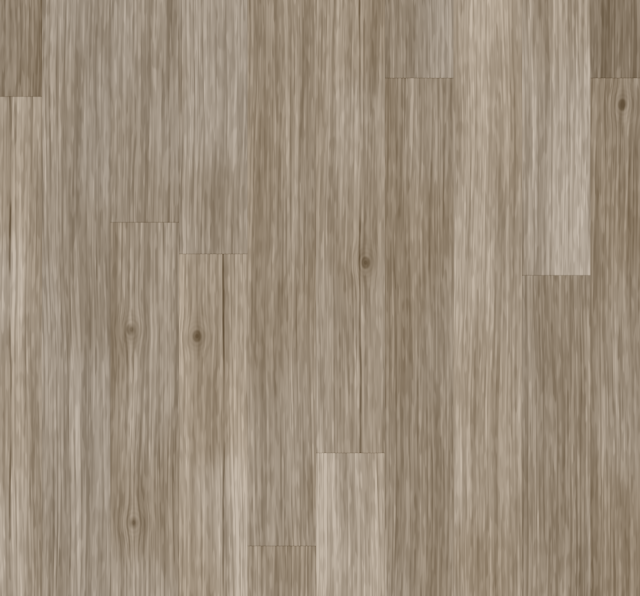
Reproduce this texture procedurally as a Shadertoy shader.

```glsl
// Per column: joint height, tone below, tone above, crack offset (negative: below the joint)
const vec4 PLANKS[10] = vec4[10](
    vec4(0.838, 0.16, -0.32, -0.54), vec4(-1.0, 0.0, -0.05, 0.0),
    vec4(0.627, -0.10, -0.06, 0.0), vec4(0.574, 0.22, 0.03, -0.65),
    vec4(0.084, -0.05, -0.10, 0.0), vec4(0.240, 0.18, 0.06, 0.64),
    vec4(0.869, -0.12, -0.06, 0.0), vec4(-1.0, 0.0, 0.18, 0.0),
    vec4(0.538, -0.08, 0.18, 0.0), vec4(0.869, -0.10, -0.32, 0.0));

vec2 hash22(vec2 p) {
    vec3 q = fract(p.xyx * vec3(0.1031, 0.1030, 0.0973));
    q += dot(q, q.yzx + 33.33);
    return fract((q.xx + q.yz) * q.zy);
}

// Smooth cellular noise, centred on zero
float cells(vec2 p) {
    vec2 base = floor(p), f = p - base;
    float sum = 0.0, total = 0.0;
    for (int j = -1; j <= 1; j++)
    for (int i = -1; i <= 1; i++) {
        vec2 offset = vec2(i, j);
        vec2 h = hash22(base + offset);
        vec2 d = offset + h - f;
        float w = exp(-6.0 * dot(d, d));
        sum += w * fract(h.x * 7.0 + h.y * 13.0);
        total += w;
    }
    return sum / total - 0.5;
}

vec3 wood(vec2 uv) {
    // Plank layout: x and y both measured in plank widths
    float x = uv.x * 9.33 + 0.39;
    float column = floor(x);
    vec4 plank = PLANKS[int(clamp(column, 0.0, 9.0))];
    float above = step(plank.x, uv.y);
    float tone = mix(plank.y, plank.z, above);
    vec2 seed = hash22(vec2(column * 3.0 + 5.0, above * 9.0 + 2.0));
    vec2 p = vec2(x - column, uv.y * 8.7);

    // Sparse knots that push the grain aside
    float slot = floor(p.y / 2.9);
    vec2 knotHash = hash22(vec2(column + 31.0, slot + 7.0 + above * 40.0));
    vec2 knotPos = vec2(0.25 + 0.5 * knotHash.y, (slot + 0.3 + 0.4 * knotHash.y) * 2.9);
    vec2 k = (p - knotPos) * vec2(1.0, 0.75);
    float hasKnot = step(knotHash.x, 0.24);
    float knotDist = length(k);
    float bend = hasKnot * exp(-dot(k, k) * 30.0);

    // Nearly straight grain coordinate
    vec2 g = p;
    g.x += 0.018 * sin(p.y * 0.8 + seed.x * 20.0) + 0.005 * sin(p.y * 2.3 + seed.y * 30.0);
    g.x -= 0.5 * bend * k.x;
    vec2 shift = seed * 60.0;

    // Stains, broad streaks, then long and short fibres
    float stain = cells(g * vec2(1.3, 0.6) + shift);
    float broad = cells(g * vec2(6.0, 0.12) + shift.yx);
    float medium = cells(g * vec2(17.0, 0.22) + shift);
    float fibre = cells(g * vec2(40.0, 0.8) + shift.yx);
    float fleck = cells(g * vec2(36.0, 5.0) + shift + 80.0);
    float t = tone + 0.36 * stain + broad * (0.22 + 1.3 * max(tone, 0.0));
    t += 0.30 * medium + 0.55 * fibre + 0.36 * fleck;

    // Nested arches of the growth rings, drawn as thin dark lines
    float arch = length(vec2(g.x - 0.3 - 0.4 * seed.y, 0.09));
    float phase = 110.0 * arch + 5.0 * p.y * (seed.x - 0.5) + 3.0 * stain + 2.5 * medium;
    float rings = smoothstep(0.1, 1.0, sin(phase)) - 0.35;
    t -= 0.24 * rings * smoothstep(-0.25, 0.25, broad + fleck * 0.5);

    // Knot core and its halo
    float core = smoothstep(0.07, 0.03, knotDist + 0.03 * medium);
    t -= hasKnot * (0.5 * core + 0.35 * exp(-knotDist * 11.0) * (1.0 + 0.4 * sin(knotDist * 130.0)));

    // Long drying crack
    float crackSide = step(0.0, plank.w);
    float hasCrack = step(0.01, abs(plank.w)) * (1.0 - abs(crackSide - above));
    float wobble = 0.008 * sin(p.y * 1.7) + 0.003 * sin(p.y * 5.3);
    float crack = smoothstep(0.022, 0.005, abs(p.x - abs(plank.w) + wobble));
    t -= hasCrack * crack * 0.8 * smoothstep(-0.3, 0.1, cells(vec2(column, p.y * 0.9)));

    // Faint side seams and butt joints
    float side = min(p.x, 1.0 - p.x);
    float joint = abs(uv.y - plank.x) * 8.7;
    t -= 0.12 * smoothstep(0.016, 0.004, side);
    t -= 0.25 * smoothstep(0.014, 0.004, joint);

    // Weathered brown to pale, with a slight warm or grey cast
    vec3 color = vec3(0.612, 0.557, 0.489) + clamp(t, -1.1, 0.75) * vec3(0.21, 0.22, 0.235);
    return color + (seed.x - 0.5 - stain) * vec3(0.008, 0.0, -0.011);
}

void mainImage(out vec4 fragColor, in vec2 fragCoord) {
    // Four samples per pixel
    vec3 color = vec3(0.0);
    for (int s = 0; s < 4; s++) {
        vec2 jitter = vec2(s % 2, s / 2) * 0.5 - 0.25;
        color += wood((fragCoord + jitter) / iResolution.xy);
    }
    fragColor = vec4(color * 0.25, 1.0);
}
```
